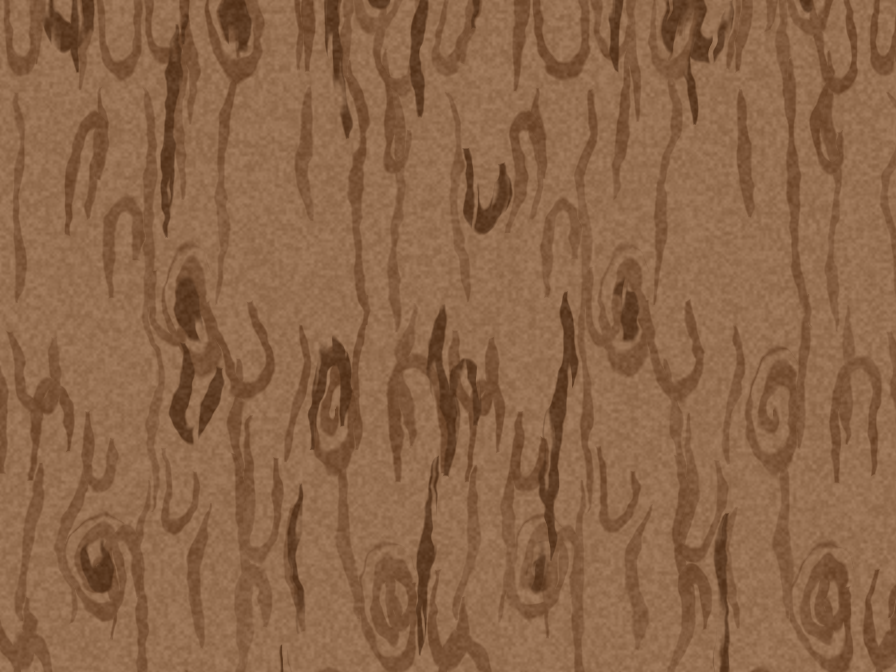
Write a Shadertoy shader that draws this texture.

```glsl
// Painted wood bark: brown brush strokes, hooked bends and spiral knots on a
// grainy tan ground. Shapes are scattered on jittered grids, their edges are
// roughened by noise, and a sparser dry-brushed layer adds the dark accents.

const int STROKE = 0;
const int HOOK = 1;
const int KNOT = 2;
const int CORE = 3;

const vec3 TAN = vec3(0.585, 0.435, 0.315);
const vec3 BROWN = vec3(0.445, 0.295, 0.185);
const vec3 DARK = vec3(0.345, 0.215, 0.12);
const float TAU = 6.28318;
const float EDGE = 0.002;
const float PERIOD = 0.65;   // the brown layers repeat across this width

float hash(vec2 p) {
    vec3 q = fract(p.xyx * 0.1031);
    q += dot(q, q.yzx + 33.33);
    return fract((q.x + q.y) * q.z);
}

float noise(vec2 p) {
    vec2 i = floor(p), f = fract(p);
    f = f * f * (3.0 - 2.0 * f);
    float low = mix(hash(i), hash(i + vec2(1, 0)), f.x);
    float high = mix(hash(i + vec2(0, 1)), hash(i + vec2(1, 1)), f.x);
    return mix(low, high, f.y);
}

// Horizontal wander plus small ragged shifts
vec2 roughen(vec2 p) {
    float sway = noise(p * vec2(9.0, 11.0)) - 0.5;
    float ragX = noise(p * 65.0) - 0.5;
    float ragY = noise(p * 65.0 + 31.0) - 0.5;
    return p + vec2(0.028 * sway + 0.005 * ragX, 0.008 * ragY);
}

// Upright tapered brush line
float strokeDistance(vec2 q, float halfLength, float width, float seed) {
    q.x += 0.025 * (noise(vec2(q.y * 10.0, seed * 50.0)) - 0.5);
    float t = abs(q.y) / halfLength;
    float brush = width * (0.5 + noise(vec2(q.y * 24.0, seed * 90.0)));
    float side = abs(q.x) - brush * sqrt(max(1.0 - t * t, 0.0));
    return max(side, abs(q.y) - halfLength + EDGE);
}

// Narrow bend with two legs of unequal length
float hookDistance(vec2 q, float radius, float leg, float width, float seed) {
    float reach = leg * (q.x < 0.0 ? 1.0 : 0.25 + 0.75 * seed);
    float cap = min(q.y, 0.0) * 0.55;
    float brush = width * (0.5 + noise(vec2(q.y * 22.0, seed * 70.0)));
    brush *= 1.0 - 0.6 * smoothstep(0.3 * reach, reach, q.y);
    float line = abs(length(vec2(q.x, cap)) - radius) - brush;
    return max(line, q.y - reach);
}

// Spiral wound inside an upright oval
float knotDistance(vec2 q, vec2 size, float spacing, float width) {
    vec2 u = q / size;
    float rim = (length(u) - 1.0) * size.x;
    float turn = atan(u.y, u.x) / TAU;
    float brush = width * (0.5 + noise(q * 32.0 + 80.0));
    float band = abs(fract(rim / spacing + turn) - 0.5) * spacing - brush;
    return max(band, rim);
}

float shapeDistance(int kind, vec2 q, float width, float a, float b) {
    if (kind == STROKE) return strokeDistance(q, mix(0.09, 0.22, a), width, b);
    if (kind == HOOK) {
        q.y *= a < 0.5 ? 1.0 : -1.0;
        q.y += 0.05;
        return hookDistance(q, mix(0.015, 0.032, b), mix(0.06, 0.14, a), width, b);
    }
    vec2 size = vec2(mix(0.036, 0.054, a), mix(0.065, 0.11, b));
    if (kind == KNOT) return knotDistance(q, size, 0.026, width);
    return (length(q / (size * 0.5)) - 1.0) * size.x * 0.5;
}

// Coverage of one jittered grid of shapes; ids repeat after some columns
float scatter(vec2 p, vec2 cell, float columns, float share, int kind,
              float width, float seed) {
    float cover = 0.0;
    vec2 home = floor(p / cell);
    for (int y = -1; y <= 1; y++)
    for (int x = -1; x <= 1; x++) {
        vec2 id = home + vec2(x, y);
        vec2 key = vec2(mod(id.x, columns), id.y) + seed;
        if (hash(key) > share) continue;
        float a = hash(key + 17.3), b = hash(key + 41.7);
        vec2 jitter = vec2(hash(key + 5.1), hash(key + 9.4)) - 0.5;
        vec2 q = p - (id + 0.5 + 0.6 * jitter) * cell;
        q.x += q.y * 0.16 * (b - 0.5);
        float d = shapeDistance(kind, q, width, a, b);
        cover = max(cover, 1.0 - smoothstep(-EDGE, EDGE, d));
    }
    return cover;
}

void mainImage(out vec4 fragColor, in vec2 fragCoord) {
    vec2 p = fragCoord / iResolution.y;
    vec2 w = roughen(p);
    vec2 knotCell = vec2(PERIOD / 3.0, 0.3);

    // Brown lines, bends and knots
    float lines = scatter(w, vec2(PERIOD / 8.0, 0.3), 8.0, 0.8, STROKE, 0.0078, 11.0);
    float bends = scatter(w, vec2(PERIOD / 6.0, 0.22), 6.0, 0.7, HOOK, 0.0075, 53.0);
    float knots = scatter(w, knotCell, 3.0, 0.8, KNOT, 0.0075, 97.0);
    float brown = max(lines * 0.85, max(bends, knots));
    brown *= mix(0.5, 1.15, noise(p * vec2(11.0, 6.0) + 60.0));

    // Dark accents with dry-brush gaps
    float dark = scatter(w, vec2(0.19, 0.3), 97.0, 0.5, STROKE, 0.0105, 131.0);
    dark = max(dark, scatter(w, vec2(0.2, 0.3), 97.0, 0.4, HOOK, 0.0095, 173.0));
    float core = scatter(w, knotCell, 3.0, 0.6, CORE, 0.0, 97.0);
    dark = max(dark, core * smoothstep(0.3, 0.45, noise(w * vec2(40.0, 22.0))));
    dark *= smoothstep(0.15, 0.4, noise(w * vec2(110.0, 14.0)));

    // Paint and fine grain
    vec3 color = mix(TAN, BROWN, min(brown, 1.0));
    color = mix(color, DARK, dark * 0.92);
    float grain = noise(p * 170.0) + 0.5 * noise(p * 290.0 + 20.0) - 0.75;
    fragColor = vec4(color + 0.075 * grain, 1.0);
}
```
